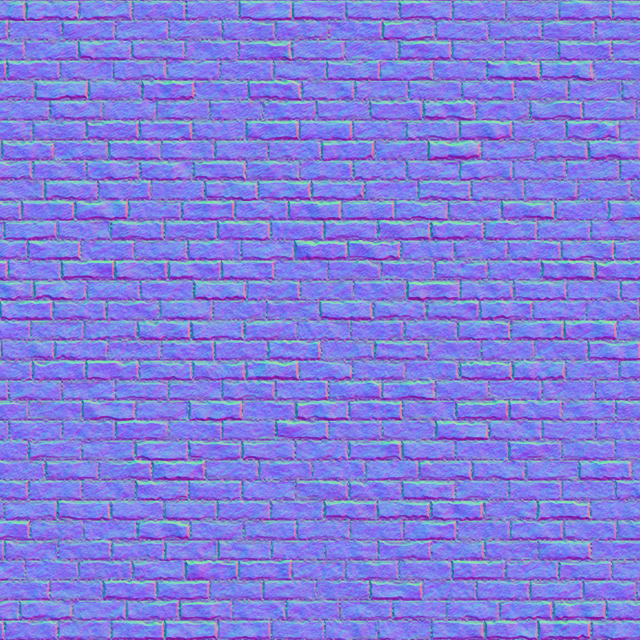
Give the GLSL for this texture map, as a WebGL 1 fragment shader.

```glsl
precision highp float;
// Tangent-space normal map of a rough brick wall in running bond.
// A height field (uneven, chipped bricks over thin gritty joints) is built
// from noise; its slopes are encoded as colour, with duller blue in crevices.

uniform vec2 u_resolution;

const float ROWS = 32.0;
const float COLUMNS = 12.0;
const float BRICK_LENGTH = ROWS / COLUMNS;  // in row heights
const float BOND_JITTER = 0.34;             // row shift, in brick lengths
const float JOINT_WIDTH = 0.055;            // all lengths below in row heights
const float JOINT_DEPTH = 0.03;
const float JOINT_GRIT = 0.10;
const float BEVEL = 0.15;
const float EDGE_WEAR = 0.15;
const float EDGE_CHIPS = 0.13;
const float MIN_RAISE = 0.015;
const float MAX_RAISE = 0.17;
const float LEAN = 0.15;
const float UNDULATION = 0.10;
const float FACE_GRAIN = 0.055;
const float SLOPE_STEP = 0.055;
const float CREVICE_DULLING = 0.14;
const float FACE_DULLING = 0.04;
const vec3 FLAT_COLOUR = vec3(0.505, 0.495, 0.96);
const vec3 NORMAL_CONTRAST = vec3(0.42, 0.44, 0.40);

float hash(vec2 p) {
  return fract(sin(dot(p, vec2(127.1, 311.7))) * 43758.5453);
}

float noise(vec2 p) {
  vec2 i = floor(p);
  vec2 f = fract(p);
  f = f * f * (3.0 - 2.0 * f);
  float low = mix(hash(i), hash(i + vec2(1.0, 0.0)), f.x);
  float high = mix(hash(i + vec2(0.0, 1.0)), hash(i + 1.0), f.x);
  return mix(low, high, f.y);
}

// Stone grain, slightly stretched along a rising diagonal.
float stoneGrain(vec2 p) {
  vec2 s = vec2(0.75 * p.x + 0.36 * p.y, 1.0 * p.y - 0.5 * p.x);
  float sum = 0.0;
  float amplitude = 1.0;
  for (int octave = 0; octave < 3; octave++) {
    sum += amplitude * (noise(s) - 0.5);
    s = s * 2.03 + 19.7;
    amplitude *= 0.64;
  }
  return sum;
}

// Height in x, and in y how much the point lies on a brick face.
vec2 wallSurface(vec2 p) {
  // Brick cell, with a loose half-brick shift from row to row
  float row = floor(p.y);
  float shift = 0.5 * mod(row, 2.0) + BOND_JITTER * (hash(vec2(row, 7.3)) - 0.5);
  float along = p.x / BRICK_LENGTH + shift;
  vec2 brick = vec2(mod(floor(along), COLUMNS), mod(row, ROWS));
  vec2 local = vec2(fract(along) * BRICK_LENGTH, fract(p.y));
  vec2 gap = min(local, vec2(BRICK_LENGTH, 1.0) - local);

  // Worn edge, wandering and chipped differently on every brick
  vec2 seed = brick * vec2(17.3, 9.1);
  float wander = noise(local * vec2(1.3, 2.0) + seed);
  float wear = EDGE_WEAR * wander * wander + EDGE_CHIPS * (noise(p * 4.5) - 0.5);
  float face = smoothstep(0.0, BEVEL, min(1.3 * gap.x - 0.5 * wear, gap.y - wear));

  // Each brick stands out and leans by its own amount, fading in places
  float lift = hash(brick + 3.7);
  float raise = mix(MIN_RAISE, MAX_RAISE, lift * lift);
  raise *= 0.3 + 1.4 * noise(local * 1.3 + seed + 31.0);
  float tiltY = LEAN * (hash(brick + 11.9) - 0.5) * (local.y - 0.5);
  float tiltX = LEAN * (hash(brick + 23.1) - 0.5) * (local.x / BRICK_LENGTH - 0.5);
  float stone = raise + tiltX + tiltY;

  // Broad swells and fine grain run over bricks and bedding alike
  float rough = UNDULATION * (noise(p * 1.5 + seed) - 0.5) * face;
  rough += FACE_GRAIN * stoneGrain(p * 3.0);

  // Thin gritty groove along the joints
  float nearest = min(gap.x, gap.y) / JOINT_WIDTH;
  float joint = exp(-nearest * nearest);
  float grit = JOINT_GRIT * (noise(p * 9.0) - 0.5) - JOINT_DEPTH;
  return vec2(stone * face + rough + grit * joint, face);
}

vec3 normalColour(vec2 p) {
  vec2 here = wallSurface(p);
  vec2 slope = vec2(wallSurface(p + vec2(SLOPE_STEP, 0.0)).x,
                    wallSurface(p + vec2(0.0, SLOPE_STEP)).x) - here.x;
  vec3 normal = normalize(vec3(-slope / SLOPE_STEP, 1.0));
  vec3 colour = FLAT_COLOUR + NORMAL_CONTRAST * (normal - vec3(0.0, 0.0, 1.0));
  // Unresolved roughness dulls the facing component
  colour.b -= CREVICE_DULLING * (1.0 - here.y) + FACE_DULLING * noise(p * 2.3 + 53.0);
  return colour;
}

void main() {
  // Four samples per pixel smooth the fine grain and edges
  vec3 colour = vec3(0.0);
  for (int i = 0; i < 2; i++) {
    for (int j = 0; j < 2; j++) {
      vec2 offset = 0.5 * vec2(float(i), float(j)) - 0.25;
      vec2 uv = (gl_FragCoord.xy + offset) / u_resolution;
      colour += normalColour(uv * ROWS);
    }
  }
  gl_FragColor = vec4(clamp(colour * 0.25, 0.0, 1.0), 1.0);
}
```
